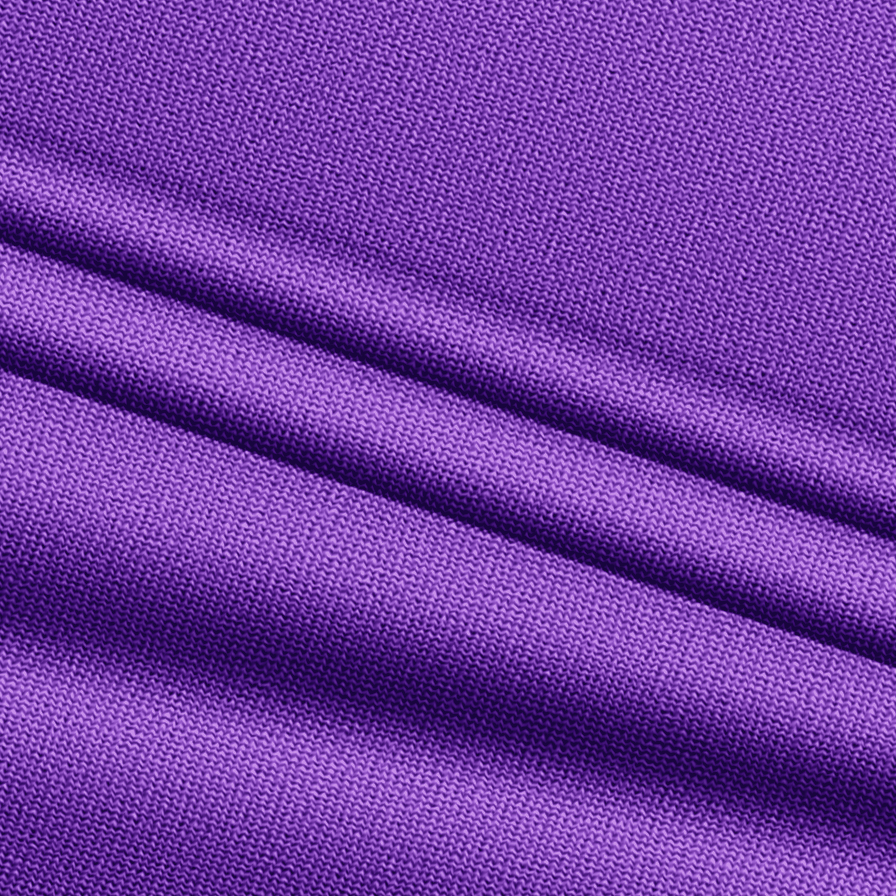
A WebGL 1 fragment shader for this texture:

```glsl
precision highp float;
// Purple knitted cloth with two rolled diagonal folds and a soft valley below.

uniform vec2 u_resolution;

// Crease lines as (height at left edge, slope)
const vec2 ROLL_TOP = vec2(0.868, -0.347);
const vec2 ROLL_MID = vec2(0.730, -0.335);
const vec2 ROLL_LOW = vec2(0.588, -0.333);
const vec2 VALLEY = vec2(0.325, -0.235);

const float WALE_PITCH = 0.0097;   // stitch column width
const float COURSE_PITCH = 0.0074; // stitch row height
const float STITCH_SLANT = 0.95;
const float LEG_BIAS = 0.24;       // one leg of each loop catches more light
const float KNIT_CONTRAST = 0.31;
const float GLINT = 0.46;
const float WOBBLE = 0.9;
const float FOLD_CONTRAST = 1.22;
const float MID_TONE = 0.54;
const vec2 GRAIN_DIR = vec2(0.949, -0.316);
const float TAU = 6.2831853;

const vec3 INK = vec3(0.09, 0.02, 0.24);
const vec3 DEEP = vec3(0.22, 0.05, 0.43);
const vec3 SHADE = vec3(0.35, 0.14, 0.57);
const vec3 BODY = vec3(0.51, 0.27, 0.72);
const vec3 LIGHT = vec3(0.64, 0.40, 0.84);
const vec3 SHEEN = vec3(0.79, 0.57, 0.92);

vec2 hashGradient(vec2 cell) {
  vec2 h = vec2(dot(cell, vec2(127.1, 311.7)), dot(cell, vec2(269.5, 183.3)));
  return fract(sin(h) * 43758.5) * 2.0 - 1.0;
}

float gradientNoise(vec2 p) {
  vec2 i = floor(p);
  vec2 f = fract(p);
  vec2 w = f * f * f * (f * (f * 6.0 - 15.0) + 10.0);
  vec2 e = vec2(1.0, 0.0);
  float a = dot(hashGradient(i), f);
  float b = dot(hashGradient(i + e.xy), f - e.xy);
  float c = dot(hashGradient(i + e.yx), f - e.yx);
  float d = dot(hashGradient(i + e.xx), f - e.xx);
  return mix(mix(a, b, w.x), mix(c, d, w.x), w.y);
}

float lineHeight(vec2 crease, float x) {
  return crease.x + crease.y * x;
}

// Tone 0..1 runs through the six cloth colours
vec3 clothColor(float tone) {
  float t = clamp(tone, 0.0, 1.0) * 5.0;
  vec3 c = mix(INK, DEEP, clamp(t, 0.0, 1.0));
  c = mix(c, SHADE, clamp(t - 1.0, 0.0, 1.0));
  c = mix(c, BODY, clamp(t - 2.0, 0.0, 1.0));
  c = mix(c, LIGHT, clamp(t - 3.0, 0.0, 1.0));
  return mix(c, SHEEN, clamp(t - 4.0, 0.0, 1.0));
}

// Light across a roll: s is 0 at its upper crease and 1 at its lower one
float rollTone(float s, float start, float peak, float peakAt) {
  float lit = mix(start, peak, smoothstep(0.0, peakAt, s));
  return mix(lit, 0.10, smoothstep(0.44, 1.0, s));
}

// Front cloth: lit shoulder, dark valley, second sheen, dim lower corner
float frontTone(float s, float belowValley, float x) {
  float shoulder = mix(0.60, 0.67, smoothstep(0.0, 0.22, s));
  float valleyTone = mix(0.26, 0.19, smoothstep(0.0, 0.45, x));
  float tone = mix(shoulder, valleyTone, smoothstep(0.36, 0.97, s));
  tone = mix(tone, 0.68, smoothstep(0.0, 0.09, belowValley));
  return mix(tone, 0.41, smoothstep(0.09, 0.25, belowValley));
}

// Columns of V-shaped loops, roughly -1..1
float knit(vec2 grid) {
  float across = fract(grid.x) - 0.5;
  float loops = cos(TAU * (grid.y + STITCH_SLANT * abs(across)));
  float leg = sin(TAU * across);
  float column = cos(TAU * grid.x);
  return loops * (0.76 + LEG_BIAS * leg) - 0.36 * column + 0.16 * leg;
}

void main() {
  vec2 p = gl_FragCoord.xy / u_resolution;
  float pixel = 1.0 / u_resolution.y;
  vec2 grain = vec2(dot(p, GRAIN_DIR), dot(p, vec2(-GRAIN_DIR.y, GRAIN_DIR.x)));
  vec2 grid = grain / vec2(WALE_PITCH, COURSE_PITCH);
  grid += WOBBLE * vec2(gradientNoise(p * 9.0), gradientNoise(p * 9.0 + 31.0));
  grid += 0.28 * vec2(gradientNoise(grid * 0.7), gradientNoise(grid * 0.7 + 53.0));

  // Crease heights, slightly scalloped by the stitches
  float scallop = 0.0012 * cos(TAU * grid.x);
  float top = lineHeight(ROLL_TOP, p.x);
  float mid = lineHeight(ROLL_MID, p.x) + scallop;
  float low = lineHeight(ROLL_LOW, p.x) + scallop;
  float valley = lineHeight(VALLEY, p.x);

  // Large-scale light, layered from back to front
  float aboveTop = p.y - top;
  float tone = 0.54 + 0.06 * smoothstep(0.0, 0.45, aboveTop) + 0.02 * p.x;
  tone -= 0.05 * exp(-max(aboveTop, 0.0) / 0.03);
  float upperRoll = rollTone((top - p.y) / (top - mid), 0.42, 0.69, 0.45);
  float lowerRoll = rollTone((mid - p.y) / (mid - low), 0.55, 0.71, 0.25);
  float front = frontTone((low - p.y) / (low - valley), valley - p.y, p.x);
  float edge = pixel + 0.001;
  tone = mix(tone, upperRoll, smoothstep(-0.01, 0.01, top - p.y));
  tone = mix(tone, lowerRoll, smoothstep(-edge, edge, mid - p.y));
  tone = mix(tone, front, smoothstep(-edge, edge, low - p.y));
  tone = MID_TONE + FOLD_CONTRAST * (tone - MID_TONE);

  // Stitch relief fades when too small to resolve
  float detail = smoothstep(1.5, 3.5, COURSE_PITCH * u_resolution.y);
  float strength = mix(0.6, 1.0, smoothstep(0.05, 0.45, tone));
  float sparkle = gradientNoise(grid * 1.6 + 7.0);
  tone += detail * strength * (KNIT_CONTRAST * knit(grid) + GLINT * sparkle);

  gl_FragColor = vec4(clothColor(tone), 1.0);
}
```
